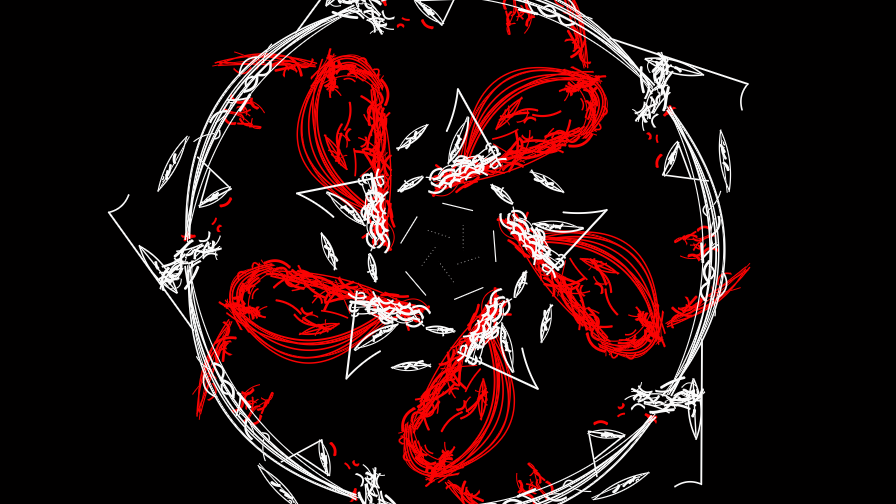
Write a Shadertoy shader that draws this background.

```glsl
// A five-fold fractal rosette of scratchy white and red strands on black.

const float UNITS = 432.0;   // canvas height in drawing units

vec4 hash4(float n) {
    return fract(sin(n * vec4(12.99, 78.23, 37.72, 53.31) + 1.7) * 4375.85);
}

mat2 rotation(float a) {
    return mat2(cos(a), sin(a), -sin(a), cos(a));
}

float segmentDistance(vec2 p, vec2 a, vec2 b) {
    vec2 d = b - a;
    return length(p - a - d * clamp(dot(p - a, d) / dot(d, d), 0.0, 1.0));
}

// Coverage of a thin parabolic arc; bow is the height over its chord
float stroke(vec2 p, vec2 a, vec2 b, float bow, float halfWidth) {
    vec2 d = b - a;
    float len = length(d);
    d /= len;
    p -= a;
    float x = dot(p, d), t = clamp(x / len, 0.0, 1.0);
    float slope = 4.0 * bow * (1.0 - 2.0 * t) / len;
    float y = (dot(p, vec2(-d.y, d.x)) - 4.0 * bow * t * (1.0 - t)) / sqrt(1.0 + slope * slope);
    float dist = length(vec2(x - t * len, y));
    return clamp((halfWidth - dist) * iResolution.y / UNITS + 0.5, 0.0, 1.0);
}

// Long strands sharing loose ends, fanned out by their bows
float bundle(vec2 p, vec2 a, vec2 b, float bow, float fan, float spread, int count) {
    if (segmentDistance(p, a, b) > abs(bow) + fan + 2.0 * spread) return 0.0;
    float ink = 0.0;
    for (int i = 0; i < count; i++) {
        vec4 h = hash4(float(i) + a.x + b.y) - 0.5;
        float bend = bow + 2.0 * fan * ((float(i) + 0.5) / float(count) - 0.5);
        ink = max(ink, stroke(p, a + spread * h.xy, b + spread * h.zw, bend, 0.6 + 0.5 * h.x));
    }
    return ink;
}

// Short scratches scattered around the line from a to b
float scribble(vec2 p, vec2 a, vec2 b, float spread, float size, int count) {
    if (segmentDistance(p, a, b) > 1.3 * (spread + size)) return 0.0;
    vec2 along = normalize(b - a);
    float ink = 0.0;
    for (int i = 0; i < count; i++) {
        vec4 h = hash4(float(i) * 1.37 + a.x + b.y);
        vec4 g = hash4(float(i) * 2.11 + a.y);
        vec2 c = mix(a, b, h.x) + vec2(-along.y, along.x) * spread * (h.y + g.x - 1.0);
        vec2 reach = rotation((h.z - 0.5) * 2.4 * g.y) * along * size * (0.25 + 0.75 * h.w) * 0.5;
        ink = max(ink, stroke(p, c - reach, c + reach, (g.z - 0.5) * size * 0.35, 0.4 + 0.9 * g.w));
    }
    return ink;
}

// Pointed leaf: outline, rib and inner scratches
float leaf(vec2 p, vec2 a, vec2 b, float bow) {
    return max(bundle(p, a, b, 0.0, bow, 2.0, 3),
               scribble(p, mix(a, b, 0.2), mix(a, b, 0.6), bow * 0.6, 9.0, 5));
}

float whiteArm(vec2 p) {
    // Outer ring crescent
    float ink = bundle(p, vec2(188, -122), vec2(188, 122), -40.0, 11.0, 7.0, 7);
    ink = max(ink, scribble(p, vec2(224, -55), vec2(226, 45), 9.0, 34.0, 12));
    // Outer star corner
    ink = max(ink, stroke(p, vec2(256, 144), vec2(138, 183), 0.0, 0.8));
    ink = max(ink, stroke(p, vec2(256, 144), vec2(251, 122), -3.0, 0.7));
    ink = max(ink, scribble(p, vec2(170, 112), vec2(182, 164), 14.0, 24.0, 38));
    ink = max(ink, leaf(p, vec2(168, 166), vec2(217, 151), 8.0));
    ink = max(ink, leaf(p, vec2(233, 104), vec2(239, 52), 6.0));
    // Small triangle inside the ring
    ink = max(ink, leaf(p, vec2(196, 94), vec2(184, 66), 5.0));
    ink = max(ink, stroke(p, vec2(184, 66), vec2(222, 61), 0.0, 0.7));
    ink = max(ink, stroke(p, vec2(196, 94), vec2(207, 64), 0.0, 0.7));
    // Inner star point
    ink = max(ink, stroke(p, vec2(135, 36), vec2(84, -19), 0.0, 0.9));
    ink = max(ink, stroke(p, vec2(135, 36), vec2(98, 34), 1.5, 0.8));
    ink = max(ink, scribble(p, vec2(48, 30), vec2(92, -12), 13.0, 22.0, 34));
    ink = max(ink, leaf(p, vec2(72, 24), vec2(114, 20), 7.0));
    ink = max(ink, leaf(p, vec2(70, 69), vec2(98, 51), 6.0));
    ink = max(ink, leaf(p, vec2(36, 58), vec2(54, 42), 4.0));
    // Faint dotted core
    ink = max(ink, stroke(p, vec2(40, -8), vec2(38, 18), 0.0, 0.5));
    float dots = smoothstep(0.1, 0.6, sin(p.y * 2.0));
    return max(ink, 0.45 * dots * stroke(p, vec2(12, 2), vec2(12, 23), 0.0, 0.4));
}

float redArm(vec2 p) {
    // Dense body, from the core out to the curl
    float ink = scribble(p, vec2(-14, 57), vec2(54, 80), 11.0, 32.0, 30);
    ink = max(ink, scribble(p, vec2(44, 76), vec2(116, 104), 15.0, 36.0, 26));
    ink = max(ink, bundle(p, vec2(-8, 58), vec2(114, 105), -3.0, 8.0, 10.0, 6));
    // Curl
    ink = max(ink, bundle(p, vec2(112, 100), vec2(104, 154), -20.0, 9.0, 12.0, 7));
    ink = max(ink, scribble(p, vec2(124, 105), vec2(124, 145), 13.0, 20.0, 20));
    ink = max(ink, scribble(p, vec2(98, 142), vec2(128, 146), 10.0, 16.0, 14));
    // Wide sweeping arc and its wisps
    ink = max(ink, bundle(p, vec2(12, 78), vec2(126, 150), 34.0, 11.0, 10.0, 9));
    ink = max(ink, scribble(p, vec2(30, 98), vec2(90, 118), 26.0, 26.0, 10));
    ink = max(ink, leaf(p, vec2(40, 106), vec2(62, 132), 5.0));
    // Outward spike
    ink = max(ink, bundle(p, vec2(92, 239), vec2(118, 160), 4.0, 6.0, 7.0, 5));
    ink = max(ink, scribble(p, vec2(98, 220), vec2(116, 165), 9.0, 26.0, 12));
    // Flecks on the ring
    ink = max(ink, scribble(p, vec2(198, 2), vec2(222, 12), 14.0, 24.0, 14));
    return max(ink, scribble(p, vec2(172, 80), vec2(194, 130), 12.0, 12.0, 6));
}

void mainImage(out vec4 fragColor, in vec2 fragCoord) {
    vec2 p = (fragCoord - 0.5 * iResolution.xy) / iResolution.y * UNITS - vec2(1, 0);
    float white = 0.0, red = 0.0;
    for (int k = 0; k < 5; k++) {
        vec2 q = rotation(float(k) * 1.256637) * p;
        white = max(white, whiteArm(q));
        red = max(red, redArm(q));
    }
    vec3 color = mix(vec3(0.005, 0, 0), vec3(0.98, 0.01, 0.01), red);
    fragColor = vec4(mix(color, vec3(0.98), white), 1.0);
}
```
